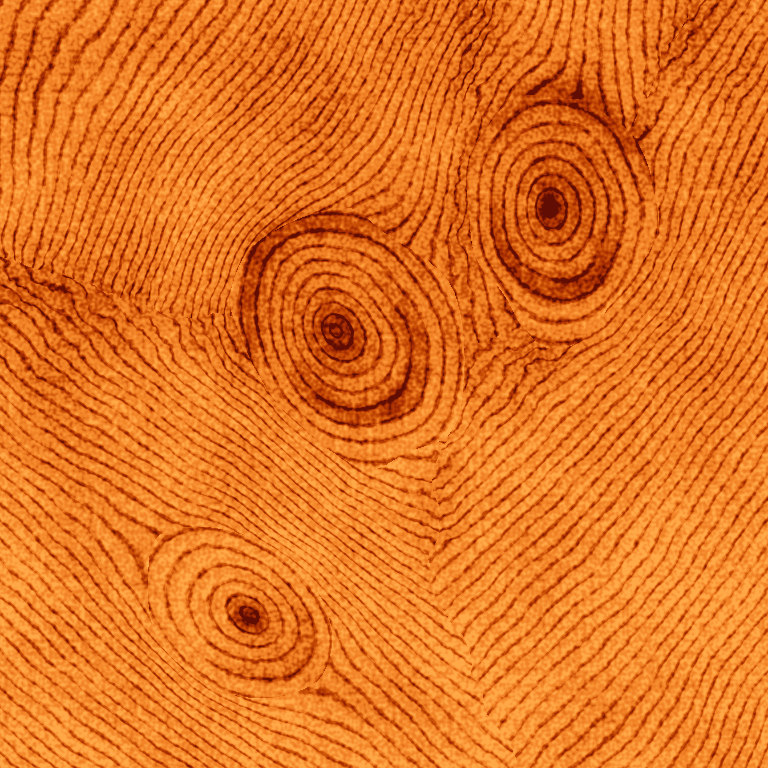
This texture is drawn by a three.js fragment shader. Its source:

```glsl
// Orange wood veneer with three oval knots.
// Three curved grain fields meet along ragged seams; each knot pushes the grain
// aside and replaces it with nested rings. Gradient noise roughens everything.
varying vec2 vUv;

const float LINES = 56.0;   // grain lines per unit of canvas

struct Wood {
  vec2 push;      // displacement of the surrounding grain
  float rings;    // ring phase inside a knot
  float inside;   // 1 inside a knot
  float shade;    // darkening near a knot
};

vec2 gradientAt(vec2 cell) {
  float a = 6.2832 * fract(sin(dot(cell, vec2(127.1, 311.7))) * 43758.5);
  return vec2(cos(a), sin(a));
}

float noise(vec2 p) {
  vec2 i = floor(p), f = p - i;
  vec2 u = f * f * f * (f * (f * 6.0 - 15.0) + 10.0);
  vec2 x = vec2(1.0, 0.0);
  float low = mix(dot(gradientAt(i), f), dot(gradientAt(i + x), f - x), u.x);
  float high = mix(dot(gradientAt(i + x.yx), f - x.yx),
                   dot(gradientAt(i + x.xx), f - x.xx), u.x);
  return mix(low, high, u.y);
}

float fbm(vec2 p) {
  float sum = 0.0, amp = 1.0;
  for (int i = 0; i < 4; i++) {
    sum += amp * noise(p);
    p = mat2(1.6, 1.2, -1.2, 1.6) * p + 7.3;
    amp *= 0.5;
  }
  return sum;
}

float bell(float x, float width) {
  x /= width;
  return exp(-x * x);
}

// Coordinates in an oval of unit radius, long axis first.
vec2 ovalSpace(vec2 q, vec2 axis, vec2 radii) {
  return vec2(dot(q, axis), dot(q, vec2(-axis.y, axis.x))) / radii;
}

void addKnot(inout Wood w, vec2 p, vec2 core, vec2 axis, vec2 radii,
             vec2 drift, float count, float reach, vec2 shadeDir) {
  axis = normalize(axis);
  vec2 q = p - core;
  float rough = length(ovalSpace(q, axis, radii));
  vec2 centred = q - drift * min(rough, 1.0);
  float d = length(ovalSpace(centred, axis, radii));
  d += 0.07 * noise(p * 13.0) * smoothstep(0.1, 0.6, d);

  // Rings run out to an uneven border where the grain takes over.
  w.push -= centred * 0.7 * exp(-2.2 * max(d - 1.0, 0.0));
  float within = 1.0 - step(reach + 0.25 * noise(p * 9.0 + 4.0), d);
  w.rings = mix(w.rings, count * pow(max(d, 0.001), 0.75), within);
  w.inside = max(w.inside, within);

  // Dark heart, crescent on one side, fainter rim on the other.
  float side = dot(q / max(length(q), 0.001), shadeDir);
  w.shade += 0.75 * bell(d, 0.17) + 0.28 * bell(d, 0.5) + 0.08 * bell(d, 1.6);
  w.shade += 0.55 * bell(d - 0.72, 0.13) * smoothstep(-0.3, 1.0, side);
  w.shade += 0.36 * bell(d - 1.07, 0.17) * smoothstep(0.0, 1.0, -side);
}

// Grain height in x, and nearness to a seam between fields in y.
vec2 grainField(vec2 p, vec2 bent) {
  float lower = 0.62 * bent.x + 0.79 * bent.y;
  float lean = 0.6 * smoothstep(-0.1, 0.3, bent.x)
             * (1.0 - 0.8 * smoothstep(0.4, 0.8, bent.x));
  float upper = 0.9 * bent.x - lean * (bent.y - 0.8);
  float x = bent.x - 0.6;
  float right = 0.58 * (bent.y - 0.85 * x - 0.9 * x * x);

  vec2 s = p + 0.03 * vec2(fbm(p * 7.0), fbm(p * 7.0 + 19.0));
  float valley = s.x - 0.56 - 0.42 * max(0.27 - s.y, 0.0) - 0.1 * max(s.y - 0.27, 0.0);
  float ridge = s.y - 0.66 + 0.25 * s.x - 0.6 * max(s.x - 0.55, 0.0)
              - 2.0 * max(s.x - 0.72, 0.0);
  float height = mix(lower, right, step(0.0, valley));
  height = mix(height, upper, step(0.0, ridge));
  float seam = max(bell(ridge + 0.02, 0.06),
                   bell(valley, 0.035) * smoothstep(0.0, 0.5, p.y));
  return vec2(height, seam);
}

vec3 woodColour(float t) {
  vec3 c = mix(vec3(0.38, 0.05, 0.01), vec3(0.66, 0.18, 0.01), smoothstep(-0.15, 0.18, t));
  c = mix(c, vec3(0.78, 0.30, 0.02), smoothstep(0.15, 0.40, t));
  c = mix(c, vec3(0.95, 0.51, 0.15), smoothstep(0.36, 0.76, t));
  return mix(c, vec3(1.0, 0.66, 0.28), smoothstep(0.72, 1.16, t));
}

void main() {
  vec2 p = vUv;
  Wood w = Wood(vec2(0.0), 0.0, 0.0, 0.0);
  addKnot(w, p, vec2(0.436, 0.570), vec2(0.50, -0.87), vec2(0.150, 0.112),
          vec2(0.020, -0.010), 8.0, 1.22, vec2(0.65, -0.76));
  addKnot(w, p, vec2(0.715, 0.729), vec2(0.08, -1.0), vec2(0.143, 0.106),
          vec2(0.014, -0.005), 7.0, 1.15, vec2(-0.1, -0.99));
  addKnot(w, p, vec2(0.327, 0.200), vec2(0.77, -0.64), vec2(0.135, 0.090),
          vec2(-0.018, 0.0), 6.0, 1.04, vec2(0.3, -0.2));

  // Bent grain, ragged along the seams and in a few torn patches.
  vec2 bent = p + w.push + 0.025 * vec2(noise(p * 5.0), noise(p * 5.0 + 31.0));
  vec2 grain = grainField(p, bent);
  float torn = smoothstep(0.2, 0.6, fbm(p * 5.0 + 12.0)) * smoothstep(0.3, 0.6, p.y);
  float mess = max(grain.y, 0.5 * torn) * (1.0 - w.inside);
  float phase = grain.x * LINES + 0.35 * noise(p * 18.0) + 0.8 * mess * fbm(p * 28.0);
  phase = mix(phase, w.rings, w.inside) + 0.1 * noise(p * 110.0);

  // Thin broken lines with a soft shadow along one side; each band has its tone.
  float cycle = fract(phase);
  float line = smoothstep(0.29, 0.47, abs(cycle - 0.5));
  line *= clamp(0.85 + 0.9 * noise(p * 70.0) + 0.6 * noise(p * 14.0), 0.15, 1.0);
  float shadow = cycle * cycle;
  float band = noise(vec2(phase * 0.7, 3.5)) * (0.1 + 0.15 * w.inside);

  float speckle = 0.46 * noise(p * 190.0) + 0.28 * noise(p * 90.0 + 9.0);
  float patches = 0.24 * fbm(p * 6.0 + 3.0) - 0.15 * smoothstep(0.25, 0.65, p.y);
  float tone = 1.0 + speckle + patches + band - 0.58 * line - 0.16 * shadow;
  tone -= w.shade * (0.9 + 0.7 * noise(p * 40.0)) + 0.17 * mess;
  gl_FragColor = vec4(woodColour(tone), 1.0);
}
```
